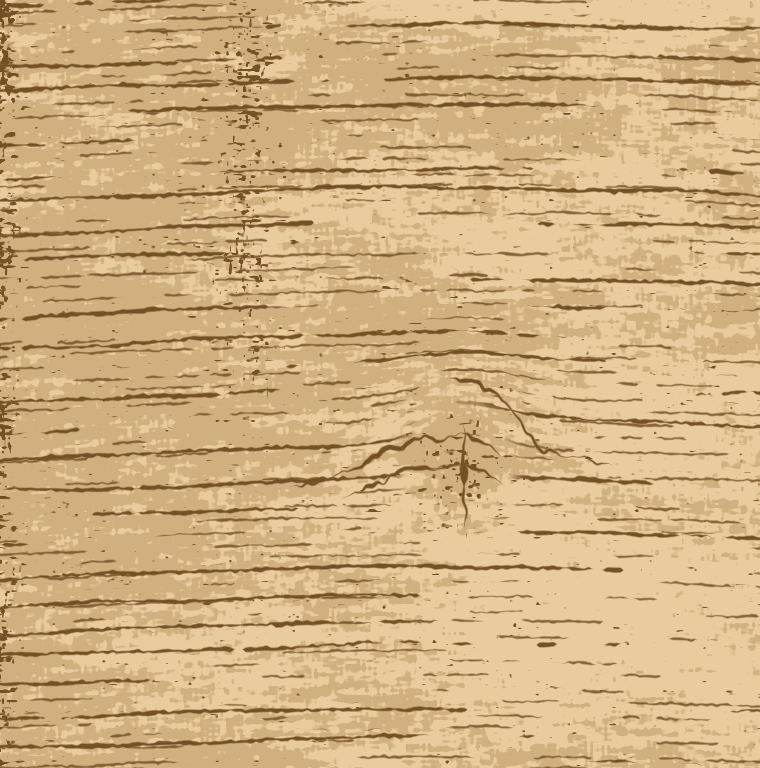
A WebGL 1 fragment shader for this texture:

```glsl
precision highp float;
// Weathered pale wood plank: ragged horizontal cracks bending round a knot, with worn light patches.
uniform vec2 u_resolution;

const vec3 WOOD = vec3(0.82, 0.69, 0.50);
const vec3 WORN = vec3(0.915, 0.797, 0.615);
const vec3 CRACK = vec3(0.455, 0.315, 0.145);
const vec2 KNOT = vec2(0.605, 0.38);
const float CRACK_ROWS = 27.0;
const float CRACK_WIDTH = 0.0021;
const float HAIR_ROWS = 58.0;
const float HAIR_WIDTH = 0.0013;
const float HAIR_OPACITY = 0.85;
const float EDGE_SOFTNESS = 0.0014;
const float WORN_LEVEL = 0.615;
const float WORN_SOFTNESS = 0.045;
const float SPECK_LEVEL = 0.865;

float hash(vec2 p) {
  vec3 q = fract(p.xyx * 0.1031);
  q += dot(q, q.yzx + 33.33);
  return fract((q.x + q.y) * q.z);
}

float noise(vec2 p) {
  vec2 i = floor(p), f = fract(p);
  f *= f * (3.0 - 2.0 * f);
  return mix(mix(hash(i), hash(i + vec2(1, 0)), f.x),
             mix(hash(i + vec2(0, 1)), hash(i + vec2(1, 1)), f.x), f.y);
}

float bell(float x) { return exp(-x * x); }

// Soft band; a negative width fades it out
float stroke(float d, float width, float soft) {
  return 1.0 - smoothstep(width - soft, width + soft, abs(d));
}

// Vertical shift of the grain: a gentle rise, and a hump above the knot
float grainLift(vec2 p) {
  float hump = bell((p.x - 0.60) / 0.09) * bell((p.y - 0.46) / 0.08);
  return 0.016 * sin(2.6 * p.x) + 0.025 * hump;
}

// One broken, ragged crack in each row of the grain
float crackRows(vec2 g, float rows, float width, float pieces, float cover, float soft) {
  float row = floor(g.y * rows);
  float key = row * 17.0 + rows;
  float center = (row + 0.33 + 0.34 * hash(vec2(key, 3.0))) / rows;
  float wobble = 0.16 * (noise(vec2(g.x * 8.0, key)) - 0.5) / rows
               + 0.002 * (noise(vec2(g.x * 40.0, key + 5.0)) - 0.5)
               + 0.0022 * (noise(vec2(g.x * 150.0, key + 6.0)) - 0.5);
  float present = noise(vec2(g.x * pieces + 40.0 * hash(vec2(key, 8.0)), key + 9.0))
                + 0.35 * (noise(vec2(g.x * 45.0, key + 11.0)) - 0.5);
  present = smoothstep(cover, cover + 0.12, present);
  float thick = width * (0.2 + 0.8 * noise(vec2(g.x * 30.0, key + 2.0))
                             + 0.8 * noise(vec2(g.x * 150.0, key + 4.0)));
  return stroke(g.y - center - wobble, mix(-soft, thick, present), soft);
}

// Heights of the cracks that frame the knot: shoulder, upper arch, lower arch
float knotCurve(float x, float kind) {
  float ragged = 0.010 * (noise(vec2(x * 42.0, kind * 7.0)) - 0.5)
               + 0.006 * (noise(vec2(x * 130.0, kind * 7.0 + 3.0)) - 0.5);
  float shoulder = 0.51 - 0.03 * smoothstep(0.60, 0.67, x)
                 - 0.07 * smoothstep(0.65, 0.71, x) - 0.015 * smoothstep(0.7, 0.8, x);
  float arch = 0.405 - 0.035 * kind + 0.06 * smoothstep(0.40, 0.56, x)
             - 0.04 * smoothstep(0.61, 0.68, x);
  return ragged + (kind < 0.5 ? shoulder : arch);
}

float knotCracks(vec2 p, float soft) {
  float ink = 0.0;
  for (int i = 0; i < 3; i++) {
    float kind = float(i);
    float slope = (knotCurve(p.x + 0.002, kind) - knotCurve(p.x - 0.002, kind)) / 0.004;
    float d = (p.y - knotCurve(p.x, kind)) / sqrt(1.0 + slope * slope);
    float middle = kind < 0.5 ? 0.69 : 0.48 + 0.035 * kind;
    float reach = kind == 1.0 ? 0.15 : 0.12;
    float fade = 1.0 - smoothstep(reach - 0.04, reach, abs(p.x - middle));
    float thick = 0.0035 * noise(vec2(p.x * 60.0, kind + 20.0));
    ink = max(ink, stroke(d, mix(-soft, thick, fade), soft));
  }
  // Upright split through the heart
  float x = p.x - KNOT.x - 0.006 * (noise(vec2(p.y * 60.0, 4.0)) - 0.5);
  float away = abs(p.y - KNOT.y);
  float width = 0.007 * bell(away / 0.03) * noise(vec2(p.y * 90.0, 9.0))
              + 0.0008 - (soft + 0.0008) * smoothstep(0.05, 0.08, away);
  return max(ink, stroke(x, width, soft));
}

// Dark chips gathered at the left edge, in an upright band and in the knot
float specks(vec2 p, float heart) {
  float edge = (1.0 - smoothstep(0.0, 0.045, p.x)) * (0.3 + 0.8 * noise(vec2(3.0, p.y * 9.0)));
  float band = bell((p.x - 0.32) / 0.04) * smoothstep(0.38, 0.58, p.y)
             * (0.45 + 0.6 * noise(vec2(7.0, p.y * 14.0)));
  float gather = max(edge, max(band, 0.65 * heart));
  float dashes = 0.6 * noise(p * vec2(60.0, 230.0)) + 0.4 * noise(p * vec2(170.0, 330.0));
  float ticks = 0.6 * noise(p * vec2(230.0, 85.0) + 31.0) + 0.4 * noise(p * 270.0);
  float grain = max(dashes, ticks - 0.12 + 0.10 * gather);
  return smoothstep(-0.05, 0.07, grain - SPECK_LEVEL + 0.26 * gather);
}

// Finely streaked worn patches, more common to the right and below
float wornPatches(vec2 p, vec2 g, float heart) {
  float field = 0.30 * noise(g * vec2(6.0, 12.0) + 12.0)
              + 0.28 * noise(g * vec2(24.0, 120.0))
              + 0.24 * noise(g * vec2(90.0, 270.0))
              + 0.18 * noise(p * vec2(270.0, 80.0));
  field += 0.14 * smoothstep(0.15, 0.70, p.x) + 0.08 * (1.0 - smoothstep(0.2, 0.7, p.y));
  field += 0.09 * bell(length((p - KNOT) / vec2(0.12, 0.14))) - 0.34 * heart;
  return smoothstep(-WORN_SOFTNESS, WORN_SOFTNESS, field - WORN_LEVEL);
}

void main() {
  vec2 p = gl_FragCoord.xy / u_resolution.y;
  float soft = max(EDGE_SOFTNESS, 0.7 / u_resolution.y);
  vec2 g = vec2(p.x, p.y - grainLift(p) + 0.1);
  float heart = bell(length((p - KNOT - vec2(-0.01, 0.01)) / vec2(0.065, 0.075)));

  float cracks = crackRows(g, CRACK_ROWS, CRACK_WIDTH, 3.2, 0.36 + 0.14 * p.x, soft);
  float hairs = crackRows(g + vec2(0.0, 0.011), HAIR_ROWS, HAIR_WIDTH, 13.0, 0.61, soft);
  float ink = max(cracks, HAIR_OPACITY * hairs) * (1.0 - smoothstep(0.1, 0.4, heart));
  ink = max(ink, max(knotCracks(p, soft), specks(p, heart)));

  vec3 color = mix(WOOD, WORN, wornPatches(p, g, heart));
  gl_FragColor = vec4(mix(color, CRACK, ink), 1.0);
}
```
